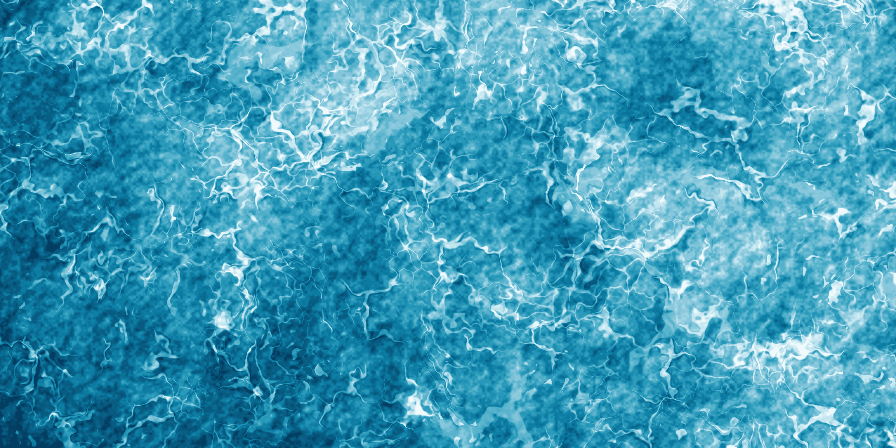
Give the GLSL for this texture, as a WebGL 1 fragment shader.

```glsl
precision highp float;
uniform vec2 u_resolution;

float hash(vec2 p) {
  return fract(sin(dot(p, vec2(127.1, 311.7))) * 43758.5453);
}

float noise(vec2 p) {
  vec2 i = floor(p), f = fract(p);
  f = f * f * (3.0 - 2.0 * f);
  return mix(mix(hash(i), hash(i + vec2(1, 0)), f.x),
             mix(hash(i + vec2(0, 1)), hash(i + vec2(1, 1)), f.x), f.y);
}

float fbm(vec2 p) {
  float sum = 0.0, amp = 0.5;
  for (int i = 0; i < 5; i++) {
    sum += amp * noise(p);
    p = mat2(1.6, 1.2, -1.2, 1.6) * p + 7.3;
    amp *= 0.52;
  }
  return sum;
}

// Gap between the two nearest cell centres: zero along cell borders
float cellGap(vec2 p) {
  vec2 cell = floor(p), f = fract(p);
  float near = 8.0, second = 8.0;
  for (int y = -1; y <= 1; y++) {
    for (int x = -1; x <= 1; x++) {
      vec2 o = vec2(float(x), float(y));
      vec2 id = cell + o;
      float d = length(o + vec2(hash(id), hash(id + 41.3)) - f);
      second = min(second, max(near, d));
      near = min(near, d);
    }
  }
  return second - near;
}

float vein(vec2 p, float width, float soft) {
  return 1.0 - smoothstep(width, width + soft, cellGap(p));
}

// Paint thickness, used for the relief light
float paint(vec2 p) {
  return fbm(p * 13.0 + 2.0 * noise(p * 7.0)) + 0.5 * noise(p * 48.0) + 0.2 * noise(p * 85.0);
}

vec3 iceColor(float t) {
  vec3 c = mix(vec3(0.01, 0.24, 0.38), vec3(0.03, 0.36, 0.51), smoothstep(0.0, 0.17, t));
  c = mix(c, vec3(0.05, 0.49, 0.64), smoothstep(0.17, 0.33, t));
  c = mix(c, vec3(0.16, 0.60, 0.73), smoothstep(0.33, 0.46, t));
  c = mix(c, vec3(0.34, 0.70, 0.80), smoothstep(0.46, 0.59, t));
  c = mix(c, vec3(0.53, 0.78, 0.86), smoothstep(0.59, 0.71, t));
  c = mix(c, vec3(0.76, 0.90, 0.94), smoothstep(0.71, 0.86, t));
  return mix(c, vec3(0.94, 0.98, 0.99), smoothstep(0.86, 1.08, t));
}

void main() {
  vec2 p = gl_FragCoord.xy / u_resolution.y;
  vec2 warp = vec2(fbm(p * 6.0 + 3.1), fbm(p * 6.0 + 19.7)) - 0.5;
  vec2 ragged = vec2(noise(p * 34.0), noise(p * 34.0 + 55.0)) - 0.5;
  vec2 torn = vec2(noise(p * 80.0 + 9.0), noise(p * 80.0 + 71.0)) - 0.5;
  vec2 q = p + 0.17 * warp + 0.022 * ragged + 0.014 * torn;

  // Deep water at the lower left, paler towards the upper right
  float light = smoothstep(0.0, 1.25, 0.6 * p.x + 0.65 * p.y);
  float tone = 0.22 + 0.21 * light;
  tone += 0.42 * (fbm(p * 2.6 + 4.0) - 0.48);
  tone += 0.50 * (fbm(q * vec2(15.0, 11.0)) - 0.48);

  // Flat pale plates with crisp edges
  float plate = fbm(q * 5.5 + 31.0);
  tone += 0.10 * smoothstep(0.53, 0.55, plate) * (0.35 + 0.65 * light);

  // Relief lit from the upper left, and fine grain
  tone += 0.55 * (paint(p) - paint(p + vec2(-0.005, 0.006)));
  tone += 0.18 * (noise(p * 95.0) - 0.5) + 0.16 * (noise(p * 190.0) - 0.5);

  // Broad torn slivers, then thin broken threads
  float patchy = noise(p * 7.0 + 12.0) * (0.75 + 0.3 * light);
  float rough = 0.6 + 0.8 * noise(p * 75.0);
  float broad = vein(q * vec2(5.0, 3.6), mix(-0.14, 0.10, smoothstep(0.45, 0.95, patchy)), 0.05);
  float threadWidth = mix(-0.15, 0.08, noise(p * 14.0 + 8.0));
  float thread = vein(q * 9.0 + 17.0, threadWidth, 0.07);
  float shadow = vein((q + vec2(-0.007, 0.009)) * 9.0 + 17.0, threadWidth, 0.07);
  float crumb = vein(q * 21.0 + 5.0, mix(-0.28, 0.16, noise(p * 10.0 + 27.0)), 0.13);
  tone -= 0.12 * shadow * (1.0 - thread);
  tone = mix(tone, 0.5 * tone + 0.42, broad);
  tone += rough * (0.32 * thread + 0.24 * crumb) * (1.0 - 0.7 * broad);

  // Scattered white flecks
  float fleck = smoothstep(0.78, 0.90, noise(q * 62.0)) * smoothstep(0.45, 0.62, fbm(p * 7.0 + 60.0));
  tone += 0.34 * fleck;

  gl_FragColor = vec4(iceColor(tone), 1.0);
}
```
